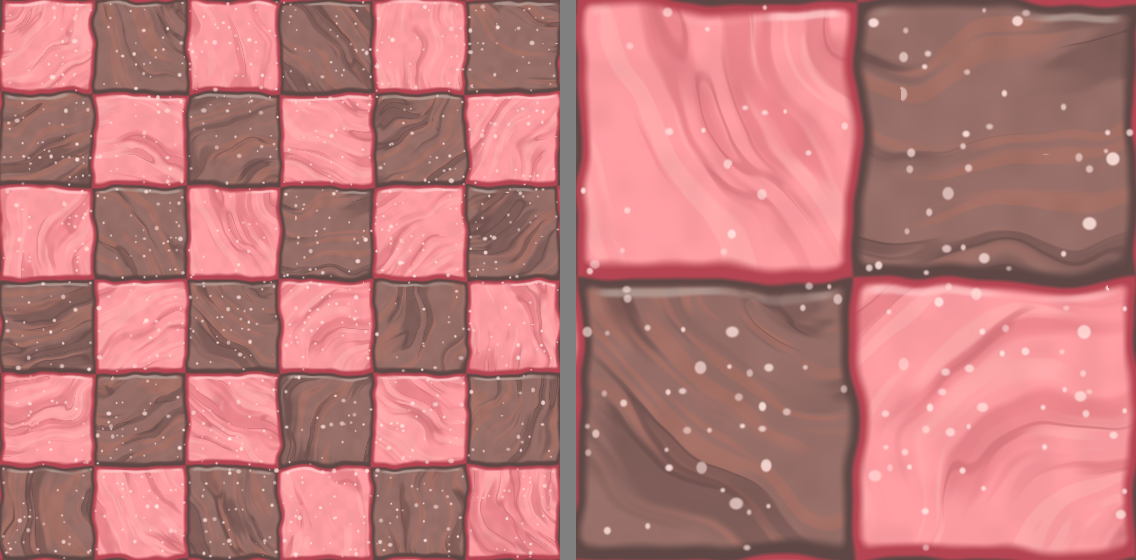
Left: the whole. Right: its middle third, enlarged.
Write a Shadertoy shader that draws this pattern.

```glsl
// Checkerboard of pink and brown marbled soft tiles with wavy dark rims and pale sprinkles.
const float TILES = 6.0;          // repeats across and down, even so the checker wraps
const float EDGE_WOBBLE = 0.055;  // lengths below are in tile widths
const float RIM_INNER = 0.012;
const float RIM_OUTER = 0.052;
const float RIM_DROP = 0.018;     // extra rim thickness along the bottom
const float CORNER = 0.06;
const float GLOSS_DEPTH = 0.048;
const vec3 PINK = vec3(0.99, 0.61, 0.63);
const vec3 PINK_DARK = vec3(0.87, 0.46, 0.49);
const vec3 PINK_LIGHT = vec3(1.00, 0.68, 0.68);
const vec3 PINK_RIM = vec3(0.71, 0.27, 0.32);
const vec3 PINK_GLOSS = vec3(1.00, 0.79, 0.79);
const vec3 BROWN = vec3(0.59, 0.43, 0.405);
const vec3 BROWN_DARK = vec3(0.44, 0.32, 0.31);
const vec3 BROWN_LIGHT = vec3(0.67, 0.44, 0.39);
const vec3 BROWN_RIM = vec3(0.37, 0.28, 0.27);
const vec3 BROWN_GLOSS = vec3(0.71, 0.63, 0.60);
const vec3 SPRINKLE = vec3(1.00, 0.89, 0.87);

vec3 hash3(vec2 p) {
    vec3 q = fract(p.xyx * vec3(0.1031, 0.1030, 0.0973));
    q += dot(q, q.yxz + 33.33);
    return fract((q.xxy + q.yzz) * q.zyx);
}

// Value noise that wraps after a whole number of cells.
float noise(vec2 p, float period) {
    vec2 i = floor(p), f = fract(p);
    f = f * f * (3.0 - 2.0 * f);
    vec2 a = mod(i, period), b = mod(i + 1.0, period);
    return mix(mix(hash3(a).x, hash3(vec2(b.x, a.y)).x, f.x),
               mix(hash3(vec2(a.x, b.y)).x, hash3(b).x, f.x), f.y);
}

// Curved brush strokes: x = dark streak, y = light streak, z = thin crease.
vec3 strokes(vec2 f, vec2 id) {
    vec3 h = hash3(id + 71.0);
    vec2 seed = floor(h.zx * 40.0);
    vec2 sway = vec2(noise(f * 2.6 + seed, 64.0), noise(f * 2.6 + seed + 19.0, 64.0)) - 0.5;
    float angle = 6.2832 * h.x, reach = mix(0.85, 1.7, h.y);
    float c = cos(angle), s = sin(angle);
    vec2 q = mat2(c, -s, s, c) * (f + 0.25 * sway) + vec2(reach, 0.0);
    vec2 arc = vec2(length(q), atan(q.y, q.x) * reach);
    float broad = noise(arc * vec2(8.0, 1.5) + seed, 64.0);
    float medium = noise(arc * vec2(17.0, 2.2) + seed + 7.0, 64.0);
    float fine = noise(arc * vec2(36.0, 3.5) + seed + 13.0, 64.0);
    float mixed = 0.50 * broad + 0.33 * medium + 0.17 * fine;
    float glow = 0.6 * noise(arc * vec2(13.0, 1.8) + seed + 29.0, 64.0) + 0.4 * fine;
    float crease = 1.0 - smoothstep(0.02, 0.09, abs(medium - 0.42));
    return vec3(1.0 - smoothstep(0.30, 0.47, mixed),
                smoothstep(0.54, 0.68, glow),
                crease * (1.0 - smoothstep(0.28, 0.5, broad)));
}

// Scattered round specks, at most one in each cell of a wrapping grid.
float sprinkles(vec2 p, float density, float chance, float radius, float px) {
    vec2 g = p * density;
    vec3 h = hash3(mod(floor(g), TILES * density) + density * 11.0);
    vec3 k = hash3(h.xy * 91.0 + 5.0);
    vec2 d = fract(g) - mix(vec2(0.3), vec2(0.7), h.xy);
    d.x *= mix(0.8, 1.25, k.y);
    float size = radius * density * mix(0.5, 1.0, k.x);
    float soft = max(px, 0.006) * density;
    float cluster = noise(p * 3.0 + 4.0, TILES * 3.0);
    float present = step(h.z, chance * mix(0.3, 1.7, cluster));
    return present * mix(0.55, 1.0, k.z) * (1.0 - smoothstep(size - soft, size + soft, length(d)));
}

void mainImage(out vec4 fragColor, in vec2 fragCoord) {
    vec2 p = fragCoord / iResolution.xy * TILES;
    float px = TILES / min(iResolution.x, iResolution.y);

    // Wavy checker cells
    vec2 wave = vec2(noise(p * 4.0, TILES * 4.0), noise(p * 4.0 + 9.0, TILES * 4.0)) - 0.5;
    wave += 0.4 * (vec2(noise(p * 9.0 + 3.0, TILES * 9.0), noise(p * 9.0 + 31.0, TILES * 9.0)) - 0.5);
    vec2 w = p + EDGE_WOBBLE * wave;
    vec2 id = mod(floor(w), TILES);
    vec2 f = fract(w) - 0.5;
    float pink = mod(id.x + id.y, 2.0);

    // Marbled body
    vec3 m = strokes(f, id);
    vec3 dark = mix(BROWN_DARK, PINK_DARK, pink);
    vec3 col = mix(BROWN, PINK, pink);
    col = mix(col, mix(BROWN_LIGHT, PINK_LIGHT, pink), 0.65 * m.y);
    col = mix(col, dark, 0.62 * m.x);
    col = mix(col, dark * 0.93, 0.6 * m.z);
    col *= 0.97 + 0.06 * noise(p * 12.0, TILES * 12.0);

    // Gloss under the top edge
    float top = 0.5 - f.y;
    float gloss = 1.0 - smoothstep(0.005, 0.024, abs(top - GLOSS_DEPTH));
    gloss *= 1.0 - smoothstep(0.40, 0.46, abs(f.x));
    gloss *= smoothstep(0.15, 0.6, noise(p * 5.0 + 2.0, TILES * 5.0));

    // Rounded rim, heavier at the bottom, blended where two tiles meet
    vec2 q = abs(f - vec2(0.0, 0.5 * RIM_DROP)) - vec2(0.5, 0.5 - 0.5 * RIM_DROP) + CORNER;
    float inside = CORNER - length(max(q, 0.0)) - min(max(q.x, q.y), 0.0);
    float rim = 1.0 - smoothstep(RIM_INNER, RIM_OUTER, inside);
    float border = 0.5 - max(abs(f.x), abs(f.y));
    float side = 0.5 + (pink - 0.5) * clamp(border / max(px, 0.008), 0.0, 1.0);
    col = mix(col, mix(BROWN_RIM, PINK_RIM, side), rim);
    col = mix(col, mix(BROWN_GLOSS, PINK_GLOSS, pink), 0.75 * gloss);

    // Sprinkles
    float specks = max(sprinkles(p, 14.0, 0.12, 0.014, px), sprinkles(p, 8.0, 0.13, 0.025, px));
    col = mix(col, SPRINKLE, 0.92 * specks);
    fragColor = vec4(col, 1.0);
}
```
